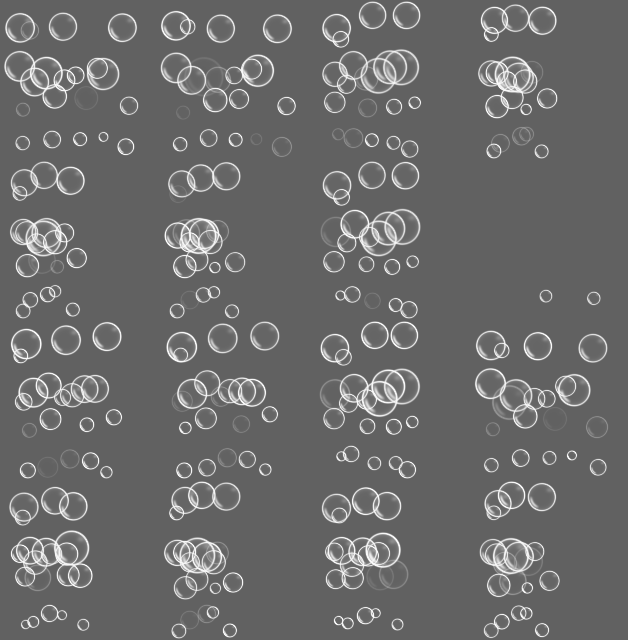
Reproduce this pattern procedurally as a WebGL 2 fragment shader.

```glsl
#version 300 es
precision highp float;
// Four by four sheet of soap bubble clusters, white on grey.

#define GRID 4.0            // clusters across and down
#define BACKDROP vec3(0.38)
#define SHEEN vec3(0.98)
#define RIM_WIDTH 0.05      // in bubble radii
#define RIM_LIGHT 0.62
#define FAINT_SHARE 0.22    // share of nearly vanished bubbles
#define HEIGHT_JITTER 0.12  // in cells
#define CELL_DRIFT 0.03     // shift between clusters of one kind
#define LEFT_MARGIN 0.12

uniform vec2 u_resolution;
out vec4 outColor;

// Bands of a cluster: height, largest radius, size variation, reach to the right
const vec4 BANDS[5] = vec4[](
    vec4(0.87, 0.096, 0.12, 0.80),
    vec4(0.54, 0.118, 0.55, 0.62),
    vec4(0.36, 0.084, 0.60, 0.82),
    vec4(0.11, 0.056, 0.50, 0.75),
    vec4(0.79, 0.052, 0.15, 0.15));
const int COUNTS[5] = int[](3, 7, 4, 5, 1);

// Kind of cluster per cell, bottom row first; kind 5 is almost empty
const int KINDS[16] = int[](4, 1, 4, 1,  3, 3, 2, 0,  1, 1, 2, 5,  0, 0, 2, 1);
const float SPREADS[6] = float[](1.0, 0.52, 0.75, 0.9, 0.6, 1.0);

vec4 hash4(vec3 seed) {
    vec4 h = fract(seed.xyzx * vec4(0.1031, 0.1030, 0.0973, 0.1099));
    h += dot(h, h.wzxy + 33.33);
    return fract((h.xxyz + h.yzzw) * h.zywx);
}

float softSpot(vec2 q, vec2 center, vec2 size) {
    vec2 v = (q - center) / size;
    return exp(-dot(v, v));
}

// Coverage of white for a bubble of radius 1; px is the pixel size in radii
float bubble(vec2 q, float px) {
    float d = length(q);
    if (d > 1.0 + 2.0 * px) return 0.0;
    float inside = 1.0 - smoothstep(1.0 - px, 1.0 + px, d);
    vec2 dir = q / max(d, 0.001);

    // Bright rim, strongest along the light axis
    float width = max(RIM_WIDTH, 0.55 * px);
    float offset = (d - 1.0 + width) / width;
    float axis = dot(dir, vec2(0.8, 0.6));
    float rim = exp(-offset * offset) * (RIM_LIGHT + 0.38 * axis * axis);

    // Soft inner glow and two reflections
    float glow = 0.34 * pow(min(d, 1.0), 7.0) + 0.03;
    float crescent = exp(-pow((d - 0.76) / 0.1, 2.0))
                   * smoothstep(0.72, 1.0, dot(dir, vec2(-0.82, -0.57)));
    float spot = softSpot(q, vec2(0.52, 0.5), vec2(0.2, 0.16));
    return clamp(rim + inside * (glow + 0.75 * crescent + 0.22 * spot), 0.0, 1.0);
}

void main() {
    vec2 grid = gl_FragCoord.xy / u_resolution * GRID;
    vec2 cell = min(floor(grid), GRID - 1.0);
    vec2 extent = vec2(u_resolution.x / u_resolution.y, 1.0);
    vec2 p = (grid - cell) * extent;
    float pixel = GRID / u_resolution.y;

    int kind = KINDS[int(cell.y) * int(GRID) + int(cell.x)];
    float spread = SPREADS[kind];
    vec3 color = BACKDROP;

    for (int b = 0; b < 5; b++) {
        vec4 band = BANDS[b];
        for (int s = 0; s < COUNTS[b]; s++) {
            float id = float(b * 8 + s) + 1.0;
            vec4 shape = hash4(vec3(id, float(kind) * 7.0 + 3.0, 11.0));
            vec4 drift = hash4(vec3(id, cell + 5.0));
            if (kind == 5 && drift.z > 0.15) continue;

            // Faint bubbles are a little larger
            bool faint = drift.w < FAINT_SHARE && b > 0;
            float opacity = faint ? mix(0.08, 0.35, drift.z) : mix(0.8, 1.0, drift.z);
            float radius = band.y * (1.0 - band.z * shape.x) * (faint ? 1.2 : 1.0);

            // Place along the band and keep within the cell
            float along = (float(s) + 0.6 * shape.y) / float(COUNTS[b]);
            vec2 center = vec2(LEFT_MARGIN + band.w * spread * along,
                               band.x + (shape.z - 0.5) * HEIGHT_JITTER);
            center += (drift.xy - 0.5) * CELL_DRIFT;
            center = clamp(center * extent, vec2(radius + 0.01), extent - radius - 0.01);

            float light = bubble((p - center) / radius, pixel / radius);
            color = mix(color, SHEEN, light * opacity);
        }
    }
    outColor = vec4(color, 1.0);
}
```
